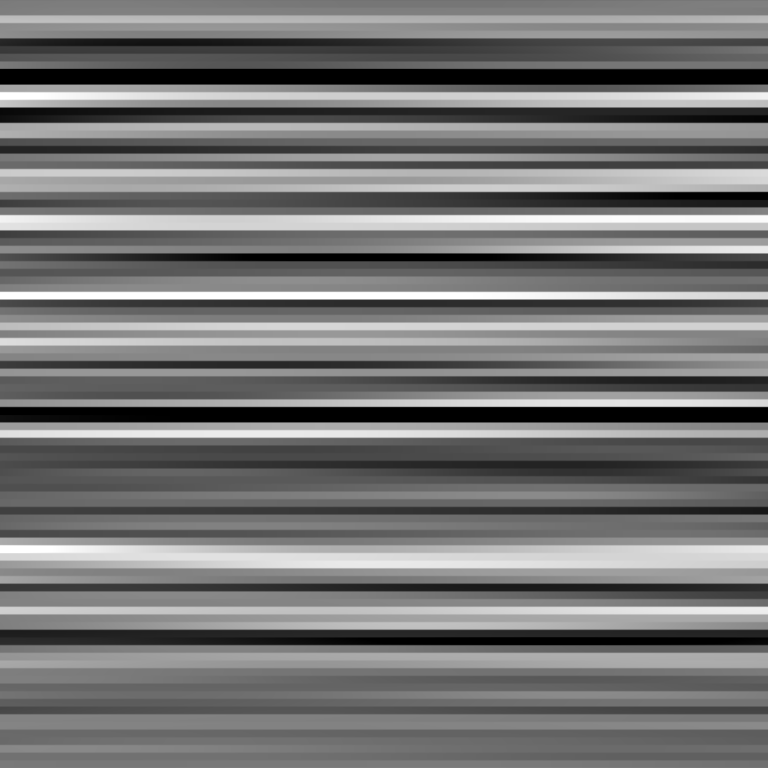
Reproduce this texture procedurally as a WebGL 1 fragment shader.

```glsl
precision highp float;
uniform vec2 u_resolution;

#define ROWS 100.0
#define EDGE_SOFTNESS 0.14
#define BAND_RATE 1.03
#define DRIFT_CELLS 1.6
#define STEADY_SHARE 0.82
#define DRIFT_SHARE 0.48
#define MEAN_GRAY 0.46
#define CONTRAST 0.76
#define CALM_CONTRAST 0.35
#define SEED 7.0

float hash(vec2 p) {
  return fract(sin(dot(p, vec2(127.1, 311.7)) + SEED) * 43758.5453);
}

// Random level of one row: a steady part plus a slow drift along x
float streak(float row, float x) {
  float steady = hash(vec2(0.5, row)) - 0.5;
  float u = x * DRIFT_CELLS + hash(vec2(3.7, row));
  float cell = floor(u) + 11.0;
  float blend = smoothstep(0.0, 1.0, fract(u));
  float drift = mix(hash(vec2(cell, row)), hash(vec2(cell + 1.0, row)), blend) - 0.5;
  return STEADY_SHARE * steady + DRIFT_SHARE * drift;
}

// Neighbouring rows join into thin bands that alternate light and dark
float bandTone(float row, float x) {
  float sum = 0.0;
  for (int i = -2; i <= 2; i++) {
    float offset = float(i);
    sum += cos(BAND_RATE * offset) * streak(row + offset, x);
  }
  return sum;
}

void main() {
  vec2 uv = gl_FragCoord.xy / u_resolution;

  // Flat rows with narrow soft borders
  float t = uv.y * ROWS - 0.5;
  float row = floor(t);
  float border = smoothstep(0.5 - EDGE_SOFTNESS, 0.5 + EDGE_SOFTNESS, fract(t));
  float tone = mix(bandTone(row, uv.x), bandTone(row + 1.0, uv.x), border);

  // Contrast fades toward the bottom and top
  float strength = smoothstep(0.02, 0.28, uv.y) * (1.0 - smoothstep(0.9, 1.03, uv.y));
  float gray = MEAN_GRAY + CONTRAST * mix(CALM_CONTRAST, 1.0, strength) * tone;

  gl_FragColor = vec4(vec3(clamp(gray, 0.0, 1.0)), 1.0);
}
```
